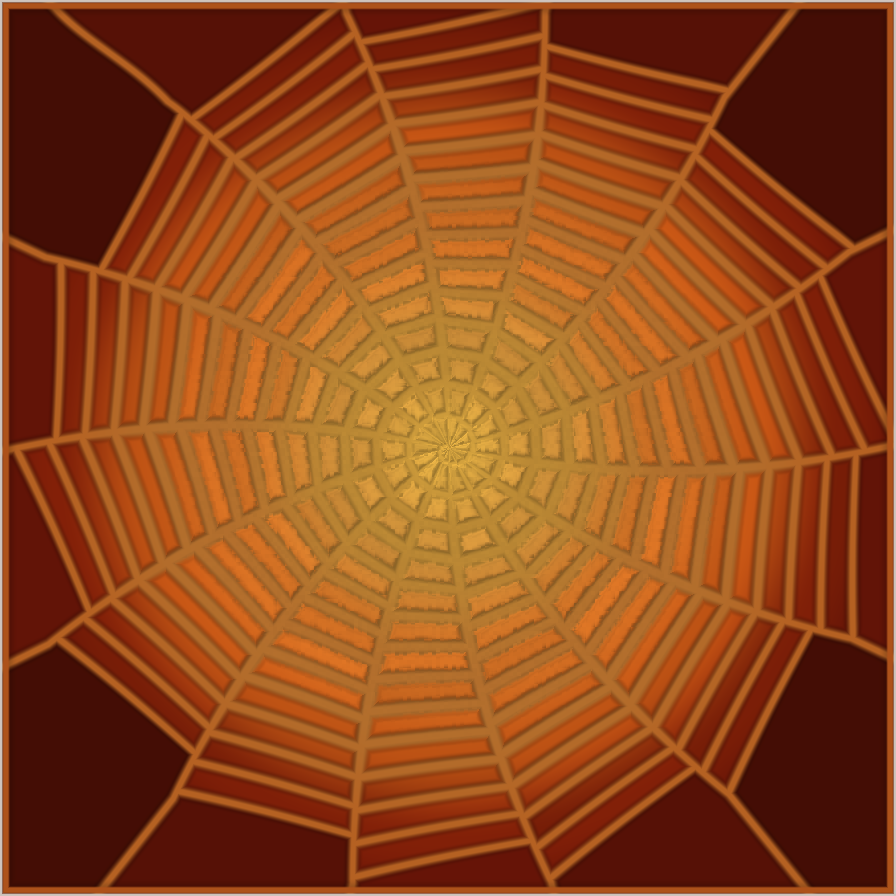
This pattern is drawn by a three.js fragment shader. Its source:

```glsl
varying vec2 vUv;

const float TAU = 6.2831853;
const float SPOKES = 14.0;
const float PITCH = 0.0365;

float hash(vec2 p) {
  vec3 q = fract(vec3(p.xyx) * 0.1031);
  q += dot(q, q.yzx + 33.33);
  return fract((q.x + q.y) * q.z);
}

// Glow of the panes, from the yellow hub to the dark rim
vec3 paneColor(float r) {
  vec3 c = mix(vec3(0.87, 0.67, 0.26), vec3(0.82, 0.57, 0.23), smoothstep(0.0, 0.13, r));
  c = mix(c, vec3(0.83, 0.44, 0.14), smoothstep(0.11, 0.25, r));
  c = mix(c, vec3(0.76, 0.33, 0.08), smoothstep(0.25, 0.35, r));
  c = mix(c, vec3(0.49, 0.12, 0.03), smoothstep(0.34, 0.44, r));
  return mix(c, vec3(0.41, 0.08, 0.025), smoothstep(0.44, 0.51, r));
}

vec3 silkColor(float r) {
  vec3 c = mix(vec3(0.82, 0.63, 0.24), vec3(0.71, 0.52, 0.20), smoothstep(0.0, 0.10, r));
  c = mix(c, vec3(0.68, 0.42, 0.17), smoothstep(0.10, 0.27, r));
  return mix(c, vec3(0.69, 0.37, 0.13), smoothstep(0.30, 0.45, r));
}

void main() {
  vec2 pos = vUv - vec2(0.501, 0.5);
  float r = length(pos);
  float angle = atan(pos.y, pos.x);

  // Spokes twist towards the hub; the upper left one bends outward
  float bend = smoothstep(0.48, 0.66, r) * (1.0 - smoothstep(0.1, 0.4, abs(angle - 2.27)));
  float twist = min(0.007, (r - 0.482) * 0.442);
  float turn = (angle - twist - 0.05 * bend) * SPOKES / TAU;
  float sector = mod(floor(turn), SPOKES);
  float f = fract(turn);
  float spokeDist = min(f, 1.0 - f) * r * TAU / SPOKES;

  // Straight, tilted threads that step outward around one spiral
  float chord = r * cos((f - 0.5) * TAU / SPOKES) / cos(0.5 * TAU / SPOKES);
  float reach = chord + f * max(0.0, chord - 0.137) * 0.14;
  float start = 0.478 + 0.0026 * mod(sector - 5.0, SPOKES);
  float ring = (start - reach) / PITCH;
  float q = fract(ring);
  float threadDist = (ring < 0.0 ? -ring : min(q, 1.0 - q)) * PITCH;

  // Silk is thick in the middle and thin outside
  float width = mix(0.0085, 0.0055, smoothstep(0.28, 0.46, r));
  float spokeWidth = min(width * 0.95, 0.085 * r);
  float threadWidth = min(width, 0.003 + 0.06 * r);
  float spokeEdge = spokeDist - spokeWidth;
  float threadEdge = threadDist - threadWidth;
  float edge = min(spokeEdge, threadEdge);

  // Broken, stepped rims on the inner panes
  float grain = hash(floor(vUv * 220.0)) - 0.5;
  float inner = 1.0 - smoothstep(0.22, 0.36, r);
  edge += grain * 0.0035 * inner;

  // Panes with a slight change of tone from one to the next
  vec3 pane = paneColor(r);
  pane *= 0.95 + 0.1 * hash(vec2(sector, floor(ring) + 20.0));
  float side = abs(cos(2.0 * (sector + 0.5) * TAU / SPOKES));
  vec3 corner = vec3(0.23, 0.045, 0.015) + vec3(0.17, 0.035, 0.012) * side;
  pane = mix(pane, corner, smoothstep(-0.1, 0.1, -ring));
  float halo = smoothstep(0.0, 0.007, edge);
  pane *= mix(0.78, 1.0, mix(halo, 1.0, 0.6 * inner));

  // Relief lit from the lower right
  vec2 dir = pos / max(r, 0.001);
  vec2 slope = threadEdge < spokeEdge
    ? dir * (q < 0.5 ? -1.0 : 1.0)
    : vec2(-dir.y, dir.x) * (f < 0.5 ? 1.0 : -1.0);
  float light = dot(slope, vec2(-0.6, 0.8));
  float rim = 1.0 - smoothstep(0.0005, 0.004, abs(edge));
  float relief = light * rim * (1.0 - smoothstep(0.3, 0.46, r));

  vec3 silk = silkColor(r);
  float core = min(spokeDist / max(spokeWidth, 0.001), threadDist / threadWidth);
  silk *= 1.03 - 0.16 * smoothstep(0.3, 1.0, core);
  float soft = mix(0.0035, 0.0018, inner);
  vec3 color = mix(silk, pane, smoothstep(-soft, soft, edge));
  color *= 1.0 - 0.13 * relief + 0.03 * grain * inner;

  // Frame line and pale outer edge
  vec2 toSide = min(vUv, 1.0 - vUv);
  float border = min(toSide.x, toSide.y);
  color *= mix(0.8, 1.0, smoothstep(0.007, 0.02, border));
  float line = 1.0 - smoothstep(0.002, 0.005, abs(border - 0.0065));
  color = mix(color, vec3(0.68, 0.32, 0.10), line);
  color = mix(vec3(0.81, 0.77, 0.74), color, smoothstep(0.0015, 0.0038, border));

  gl_FragColor = vec4(color, 1.0);
}
```
